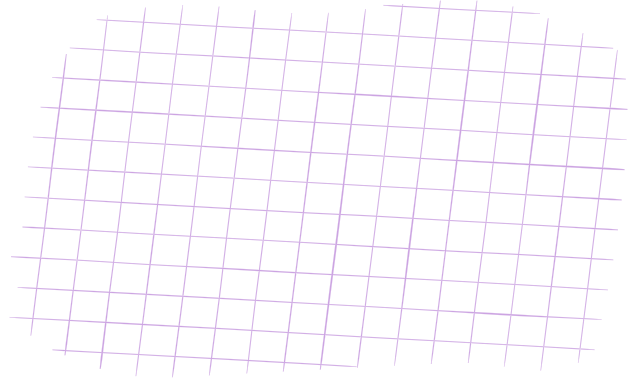
Write a Shadertoy shader that draws this pattern.

```glsl
// A slanted lilac grid of 16 upright and 13 level pen strokes on white paper.
// Each family is a sheared repeat; formulas give the ragged stroke ends, and
// hash noise varies the width and adds a slight hand wobble.

#define SHEET_WIDTH 768.0              // sheet units across the canvas
#define PITCH vec2(44.07, 36.3)        // spacing of upright and level strokes
#define FIRST vec2(59.0, 1.9)          // first strokes, measured on the axes
#define AXES vec2(384.0, 228.0)        // lines the strokes are measured along
#define SLANT vec2(0.1253, 0.0556)     // lean of upright and level strokes
#define LAST vec2(15.0, 12.0)          // index of the last stroke
#define THIN 1.08
#define THICK 2.1
#define WOBBLE 0.6
#define SOFTNESS 1.15                  // edge footprint in pixels
#define INK vec3(0.80, 0.645, 0.885)
#define PAPER vec3(1.0)

float hash(vec2 p) {
    vec3 q = fract(vec3(p.xyx) * 0.1031);
    q += dot(q, q.yzx + 33.33);
    return fract((q.x + q.y) * q.z);
}

// Smooth noise along one stroke
float strokeNoise(float along, float seed) {
    float cell = floor(along);
    float t = smoothstep(0.0, 1.0, along - cell);
    return mix(hash(vec2(cell, seed)), hash(vec2(cell + 1.0, seed)), t);
}

// Top and bottom of upright stroke i, counted from the left
vec2 uprightEnds(float i) {
    float right = max(i - 11.0, 0.0);
    float left = max(4.0 - i, 0.0);
    float top = 14.85 - 0.8 * i + 6.45 * cos(0.849 * (i - 6.6))
              + 45.0 * exp(-2.4 * i) + 3.3 * right * right;
    float bottom = 462.0 - 2.3 * i - 3.7 * left * left
                 + 15.0 * exp(-0.65 * (i - 14.0) * (i - 14.0));
    return vec2(top, bottom);
}

// Left and right of level stroke j, counted from the top
vec2 levelEnds(float j) {
    float isFirst = step(j, 0.5);
    float isLast = step(11.5, j);
    float stagger = step(8.5, j) * (7.5 - 4.5 * cos(3.14159 * j));
    float left = 22.0 + 94.0 * exp(-0.42 * (j - 1.0)) - stagger
               + 295.0 * isFirst + 43.0 * isLast;
    float right = 754.0 - 0.5 * (j - 2.0) * (j - 2.0)
                - 104.0 * exp(-1.77 * j) - 276.0 * isLast;
    return vec2(left, right);
}

// Coverage of a stroke with uneven width and tapered ends
float stroke(float offset, float along, vec2 ends, float seed, float pixel) {
    float swell = strokeNoise(along / 150.0, seed);
    float inside = min(along - ends.x, ends.y - along);
    float width = mix(THIN, THICK, swell * swell * swell);
    width *= mix(0.6, 1.0, smoothstep(0.0, 14.0, inside));
    offset += WOBBLE * (strokeNoise(along / 90.0, seed + 50.0) - 0.5);

    // Overlap of the stroke with the pixel footprint
    float reach = 0.5 * pixel * SOFTNESS;
    float half_ = 0.5 * width;
    float overlap = min(offset + reach, half_) - max(offset - reach, -half_);
    float body = clamp(overlap / (2.0 * reach), 0.0, 1.0);
    return body * clamp(inside / pixel + 0.5, 0.0, 1.0);
}

void mainImage(out vec4 fragColor, in vec2 fragCoord) {
    // Sheet position, with y running down from the top edge
    float pixel = SHEET_WIDTH / iResolution.x;
    vec2 p = vec2(fragCoord.x, iResolution.y - fragCoord.y) * pixel;

    // Nearest stroke of each family, and the distance across it
    vec2 sheared = p + SLANT * vec2(1.0, -1.0) * (p - AXES).yx - FIRST;
    vec2 index = clamp(floor(sheared / PITCH + 0.5), vec2(0.0), LAST);
    vec2 offset = (sheared - index * PITCH) * inversesqrt(1.0 + SLANT * SLANT);

    float upright = stroke(offset.x, p.y, uprightEnds(index.x),
                           index.x + 7.0, pixel);
    float level = stroke(offset.y, p.x, levelEnds(index.y),
                         index.y + 131.0, pixel);

    fragColor = vec4(mix(PAPER, INK, max(upright, level)), 1.0);
}
```
